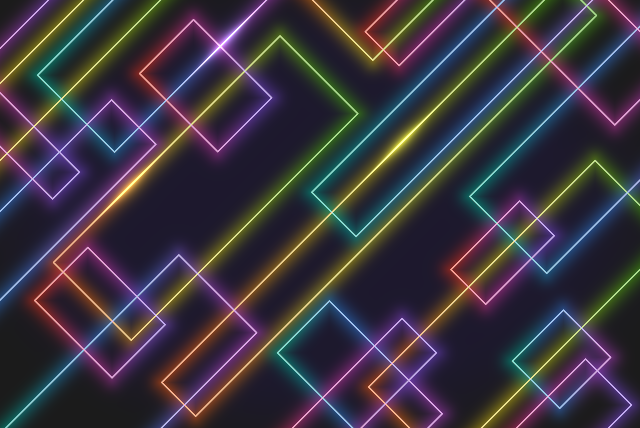
This background is drawn by a Shadertoy shader. Its source:

```glsl
#define CANVAS_HEIGHT 5.12
#define LINE_HALF_WIDTH 0.011
#define HALO_RADIUS 0.14
#define HALO_STRENGTH 0.36
#define INNER_RADIUS 0.045
#define INNER_STRENGTH 0.26
#define CORE_WHITENESS 0.52
#define FLARE_LENGTH 0.42
#define FLARE_WIDTH 0.045
#define NAVY vec3(0.112, 0.096, 0.175)
#define CHARCOAL vec3(0.105, 0.105, 0.105)

// Three colour stops each, running from left to right
const mat3 WARM = mat3(0.95, 0.36, 0.08,  0.85, 0.78, 0.08,  0.30, 0.72, 0.06);
const mat3 COOL = mat3(0.00, 0.72, 0.60,  0.20, 0.50, 0.88,  0.72, 0.26, 0.80);
const mat3 ROSE = mat3(0.95, 0.22, 0.12,  0.82, 0.22, 0.66,  0.50, 0.30, 0.88);

// Frames in diagonal coordinates: low corner, high corner
const vec4 warmFrames[5] = vec4[5](
    vec4(1.00, -4.00, 1.92, 4.00), vec4(3.78, -2.50, 5.64, 2.92),
    vec4(6.51, -2.64, 7.32, 6.95), vec4(3.00, 3.74, 5.18, 6.00),
    vec4(9.04, -0.22, 10.88, 5.20));
const vec4 coolFrames[7] = vec4[7](
    vec4(1.35, -0.45, 3.19, 3.80), vec4(2.53, -6.00, 3.59, 0.14),
    vec4(5.19, -5.60, 7.05, -0.91), vec4(6.03, 1.43, 7.09, 9.00),
    vec4(7.97, 3.27, 9.81, 8.00), vec4(7.54, -0.90, 10.24, 0.34),
    vec4(10.45, 1.81, 11.58, 3.03));
const vec4 roseFrames[10] = vec4[10](
    vec4(0.00, -1.75, 3.01, -1.11), vec4(-3.00, -2.00, 0.58, 2.00),
    vec4(2.55, 0.79, 4.42, 2.08), vec4(4.01, -3.18, 5.86, -1.91),
    vec4(4.75, 3.99, 5.56, 6.40), vec4(5.60, 5.86, 8.85, 9.00),
    vec4(6.00, 7.28, 9.00, 9.00), vec4(8.62, 2.17, 9.45, 3.81),
    vec4(8.62, -3.00, 9.44, 1.00), vec4(11.30, 0.00, 12.40, 2.71));

// Distance to the outline; diagonal coordinates are stretched by sqrt(2)
float frameDistance(vec2 q, vec4 frame) {
    vec2 d = abs(q - 0.5 * (frame.xy + frame.zw)) - 0.5 * (frame.zw - frame.xy);
    return abs(length(max(d, 0.0)) + min(max(d.x, d.y), 0.0)) * 0.70711;
}

vec3 ramp(mat3 stops, float t) {
    vec3 c = mix(stops[0], stops[1], smoothstep(0.0, 0.45, t));
    return mix(c, stops[2], smoothstep(0.45, 0.95, t));
}

// Tint the halo into the ground and collect the bright tube
void addNeon(inout vec3 ground, inout vec3 tubes, vec2 q, vec4 frame, mat3 stops, float pixel) {
    float d = frameDistance(q, frame);
    float span = frame.z + frame.w - frame.x - frame.y;
    vec3 hue = ramp(stops, (q.x + q.y - frame.x - frame.y) / span);
    float halo = HALO_STRENGTH * exp(-d * d / (HALO_RADIUS * HALO_RADIUS))
               + INNER_STRENGTH * exp(-d / INNER_RADIUS);
    ground = mix(ground, hue * 0.85, halo);
    float cover = 1.0 - smoothstep(LINE_HALF_WIDTH - 0.5 * pixel, LINE_HALF_WIDTH + 0.5 * pixel, d);
    tubes = max(tubes, cover * mix(hue, vec3(1.0), CORE_WHITENESS));
}

// Long, thin spark lying along a tube
vec3 flare(vec2 q, vec2 center, vec3 tint) {
    vec2 d = (q - center) * 0.70711 / vec2(FLARE_WIDTH, FLARE_LENGTH);
    return tint * exp(-d.y * d.y - abs(d.x) * (1.0 + d.y * d.y));
}

void mainImage(out vec4 fragColor, in vec2 fragCoord) {
    float pixel = CANVAS_HEIGHT / iResolution.y;
    vec2 p = fragCoord * pixel;
    float down = CANVAS_HEIGHT - p.y;
    vec2 q = vec2(p.x + down, p.x - down);

    // Dark ground with neutral corners
    vec2 centered = 2.0 * fragCoord / iResolution.xy - 1.0;
    vec3 ground = mix(NAVY, CHARCOAL, smoothstep(0.75, 1.2, length(centered)));
    vec3 tubes = vec3(0.0);

    // Neon frames
    for (int i = 0; i < 5; i++) addNeon(ground, tubes, q, warmFrames[i], WARM, pixel);
    for (int i = 0; i < 7; i++) addNeon(ground, tubes, q, coolFrames[i], COOL, pixel);
    for (int i = 0; i < 10; i++) addNeon(ground, tubes, q, roseFrames[i], ROSE, pixel);
    vec3 color = max(ground, tubes);

    // Sparks
    color += flare(q, vec2(3.78, -0.68), vec3(0.70, 0.55, 0.15));
    color += flare(q, vec2(3.19, 2.22), vec3(0.62, 0.48, 0.75));
    color += flare(q, vec2(6.51, 3.12), vec3(0.60, 0.60, 0.18));
    fragColor = vec4(min(color, 1.0), 1.0);
}
```
